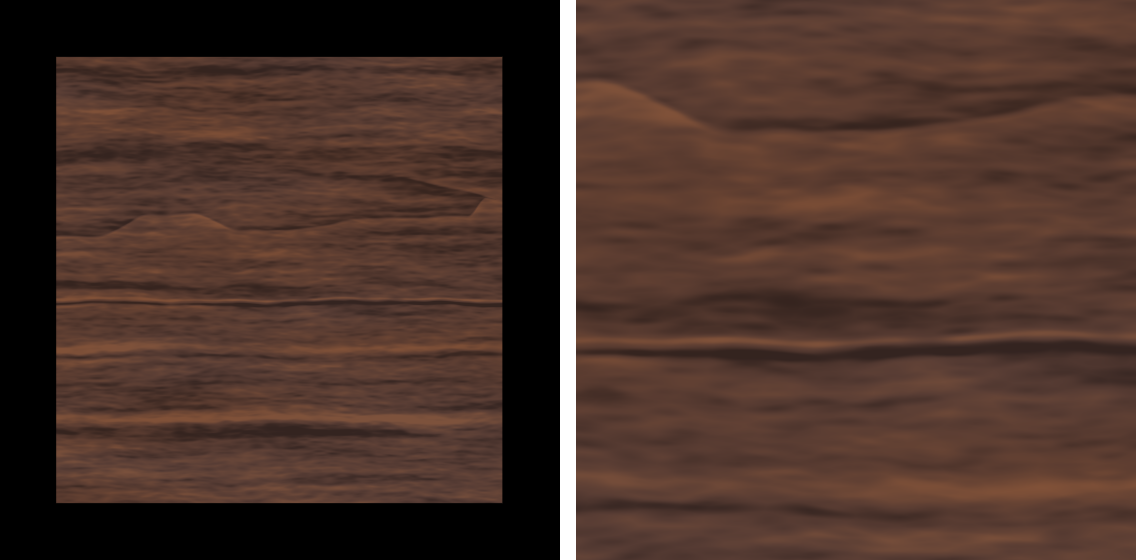
Left, the full canvas; right, a detail of the centre.
Reproduce this texture procedurally as a Shadertoy shader.

```glsl
// Dark walnut board with horizontal grain and one wavy growth ring, framed in black.

const vec3 UMBER = vec3(0.205, 0.140, 0.122);
const vec3 ROSY  = vec3(0.350, 0.235, 0.195);
const vec3 AMBER = vec3(0.500, 0.320, 0.225);
const vec2 BOARD_MIN = vec2(0.1003, 0.1016);
const vec2 BOARD_MAX = vec2(0.8971, 0.8984);

// Broad growth bands: height, half width, tone shift
const int BAND_COUNT = 14;
const vec3 BANDS[BAND_COUNT] = vec3[BAND_COUNT](
    vec3(0.875, 0.010, -0.28), vec3(0.801, 0.008, 0.28),
    vec3(0.768, 0.012, 0.15),  vec3(0.728, 0.015, -0.34),
    vec3(0.681, 0.020, -0.14), vec3(0.492, 0.008, -0.14),
    vec3(0.465, 0.0025, 0.42), vec3(0.4575, 0.003, -0.48),
    vec3(0.378, 0.007, 0.38),  vec3(0.363, 0.005, -0.24),
    vec3(0.316, 0.012, -0.20), vec3(0.254, 0.009, 0.36),
    vec3(0.227, 0.010, -0.36), vec3(0.154, 0.010, 0.20));

vec2 hash2(vec2 cell, float seed) {
    vec3 q = fract(vec3(cell.xyx + seed) * vec3(0.1031, 0.1030, 0.0973));
    q += dot(q, q.yzx + 33.33);
    return fract((q.xx + q.yz) * q.zy);
}

// One row of smooth noise that wraps after period.x cells
float rowNoise(float x, float row, vec2 period, float seed) {
    row = mod(row, period.y);
    x += hash2(vec2(row, 7.0), seed).x * period.x;
    float i = floor(x);
    float a = hash2(vec2(mod(i, period.x), row), seed).x;
    float b = hash2(vec2(mod(i + 1.0, period.x), row), seed).x;
    return mix(a, b, smoothstep(0.0, 1.0, x - i));
}

// Long streaks, rows shifted against each other; centred on zero
float streaks(vec2 p, vec2 period, float seed) {
    p *= period;
    float row = floor(p.y);
    float a = rowNoise(p.x, row, period, seed);
    float b = rowNoise(p.x, row + 1.0, period, seed);
    return mix(a, b, smoothstep(0.0, 1.0, p.y - row)) - 0.5;
}

// Wrapping cellular noise: distance to the nearest point
float cellular(vec2 p, vec2 period, float seed) {
    p *= period;
    vec2 cell = floor(p);
    float nearest = 2.0;
    for (int j = -1; j <= 1; j++)
    for (int i = -1; i <= 1; i++) {
        vec2 c = cell + vec2(i, j);
        nearest = min(nearest, length(c + hash2(mod(c, period), seed) - p));
    }
    return nearest;
}

// Layered sines with whole repeats bend the fibres gently
float sway(vec2 p, float amount) {
    vec2 a = 6.2831853 * p;
    return amount * (sin(a.x * 2.0 + a.y * 3.0) + 0.5 * sin(a.x * 5.0 - a.y * 7.0)
                   + 0.3 * sin(a.x * 11.0 + a.y * 13.0));
}

// Positive inside the dark tongue of the growth ring
float ringDepth(vec2 p) {
    float lower = 0.577 + 0.041 * smoothstep(0.17, 0.27, p.x)
                - 0.031 * smoothstep(0.34, 0.43, p.x)
                + 0.026 * smoothstep(0.52, 0.68, p.x)
                + 0.030 * smoothstep(0.835, 0.87, p.x);
    float along = (p.x - 0.677) / 0.19;
    float upper = 0.688 - 0.022 * along - 0.020 * along * abs(along);
    return min(p.y - lower, upper - p.y);
}

// Tone shift of the ring: pale rim outside, dark wood inside
float ringTone(vec2 p) {
    float depth = ringDepth(p);
    float isLower = 1.0 - smoothstep(0.62, 0.66, p.y);
    float strength = max(isLower, smoothstep(0.64, 0.72, p.x));
    float rim = exp(-max(-depth, 0.0) / 0.014) * (1.0 - smoothstep(-0.003, 0.003, depth));
    float heart = smoothstep(-0.003, 0.004, depth) * exp(-max(depth, 0.0) / 0.035);
    return strength * (0.30 * rim - 0.26 * heart);
}

float bandTone(vec2 p) {
    float tone = 0.0;
    for (int i = 0; i < BAND_COUNT; i++) {
        float offset = (p.y - BANDS[i].x) / BANDS[i].y;
        float fade = 0.85 + streaks(p, vec2(5.0, 40.0), float(i) + 20.0);
        tone += BANDS[i].z * fade * exp(-offset * offset);
    }
    return tone;
}

vec3 woodColor(vec2 p) {
    vec2 q = p + vec2(0.0, sway(p, 0.0022));
    float tone = 0.49 + bandTone(q) + ringTone(q);
    tone += 0.24 * streaks(q, vec2(3.0, 26.0), 1.0);
    tone += 0.34 * streaks(q, vec2(5.0, 70.0), 2.0);
    tone += 0.32 * streaks(q, vec2(12.0, 140.0), 3.0);
    tone += 0.24 * streaks(q, vec2(48.0, 230.0), 4.0);
    tone += 0.16 * (cellular(q, vec2(36.0, 150.0), 5.0) - 0.45);
    tone = clamp(tone, 0.0, 1.0);
    vec3 color = mix(UMBER, ROSY, smoothstep(0.0, 0.55, tone));
    color = mix(color, AMBER, smoothstep(0.42, 1.05, tone));
    float warmth = streaks(q, vec2(3.0, 18.0), 6.0);
    return color * (1.0 + warmth * vec3(0.04, -0.03, -0.14));
}

void mainImage(out vec4 fragColor, in vec2 fragCoord) {
    vec2 p = fragCoord / iResolution.xy;
    vec2 inset = min(p - BOARD_MIN, BOARD_MAX - p);
    float soft = 0.75 / iResolution.y;
    float board = smoothstep(-soft, soft, min(inset.x, inset.y));
    fragColor = vec4(woodColor(p) * board, 1.0);
}
```
